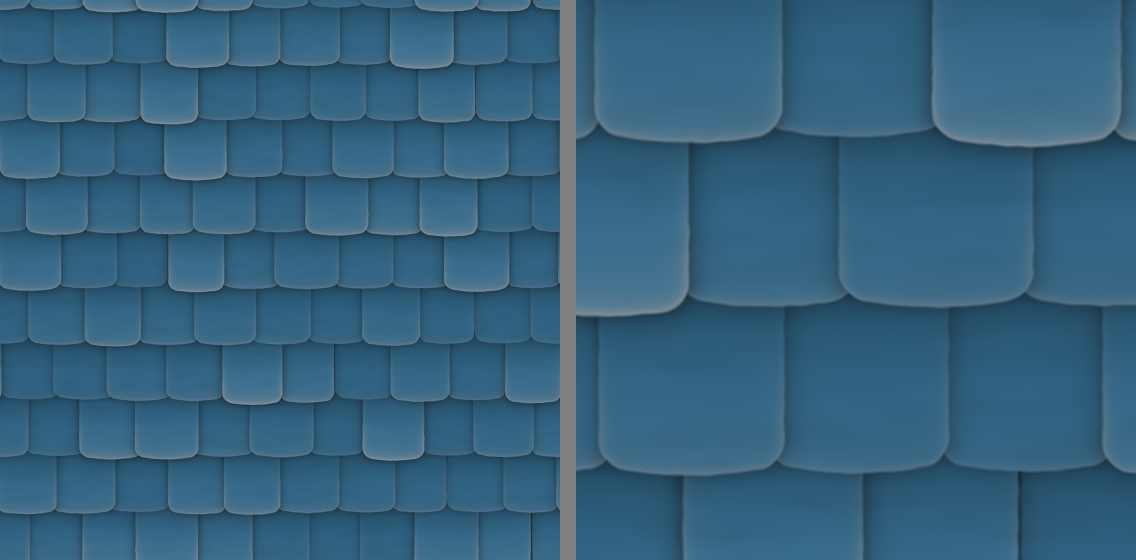
Left, the full canvas; right, a detail of the centre.
Write a three.js fragment shader that draws this pattern.

```glsl
varying vec2 vUv;

vec2 hash2(vec2 p) {
  p = vec2(dot(p, vec2(127.1, 311.7)), dot(p, vec2(269.5, 183.3)));
  return fract(sin(p) * 43758.55);
}

float gradientNoise(vec2 p) {
  vec2 i = floor(p), f = fract(p);
  vec2 u = f * f * f * (f * (f * 6.0 - 15.0) + 10.0);
  float a = dot(hash2(i) * 2.0 - 1.0, f);
  float b = dot(hash2(i + vec2(1, 0)) * 2.0 - 1.0, f - vec2(1, 0));
  float c = dot(hash2(i + vec2(0, 1)) * 2.0 - 1.0, f - vec2(0, 1));
  float d = dot(hash2(i + vec2(1, 1)) * 2.0 - 1.0, f - vec2(1, 1));
  return mix(mix(a, b, u.x), mix(c, d, u.x), u.y);
}

// How far a shingle stands out from the roof, 0 to 1
float tileLift(vec2 id) {
  return pow(hash2(mod(id, 10.0) + 3.7).x, 1.4);
}

// Distance to a shingle with a bowed, rounded lower end and open top
float shingleDistance(vec2 p, float halfWidth) {
  p.y -= 0.22 * p.x * p.x;
  vec2 q = vec2(abs(p.x) - halfWidth, -p.y) + 0.14;
  return length(max(q, 0.0)) + min(max(q.x, q.y), 0.0) - 0.14;
}

vec3 paintShingle(vec3 under, vec2 p, vec2 id, float stagger) {
  float lift = tileLift(id);
  vec2 rnd = hash2(mod(id, 10.0) + 17.3);
  vec2 center = id + vec2(stagger + (rnd.x - 0.4) * 0.07, -0.13 - 0.1 * lift);
  vec2 local = p - center;
  float d = shingleDistance(local, mix(0.49, 0.585, rnd.y));
  d += 0.012 * gradientNoise(p * 9.0);

  // Contact shadow on whatever lies beneath
  under *= 1.0 - mix(0.2, 0.36, lift) * exp(-max(d, 0.0) * 16.0);

  // Blue face, shaded towards the row above
  float y = clamp(local.y, 0.0, 1.2);
  vec3 face = vec3(0.19, 0.402, 0.535) * mix(0.93, 1.03, lift);
  face *= 1.0 - 0.13 * smoothstep(0.45, 1.05, y);
  face *= 1.0 + 0.05 * gradientNoise(p * vec2(2.0, 7.0));

  // Pale wear: lower face, soft rim and fine edge line
  float inside = min(d, 0.0);
  float fade = 1.0 - 0.75 * smoothstep(0.1, 0.95, y);
  float wear = mix(0.04, 0.3, lift) * exp(-y * 2.6);
  wear += mix(0.04, 0.22, lift) * exp(inside * 13.0) * fade;
  wear += mix(0.14, 0.42, lift) * exp(inside * 45.0) * fade;
  face = mix(face, vec3(0.65, 0.63, 0.62), min(wear, 0.85));

  return mix(under, face, smoothstep(0.014, -0.014, d));
}

void main() {
  vec2 p = vUv * 10.0;
  float baseRow = floor(p.y + 0.23);
  vec3 color = vec3(0.13, 0.28, 0.37);

  // Upper rows overlap lower ones; raised shingles overlap neighbours
  for (int k = -1; k <= 1; k++) {
    float row = baseRow + float(k);
    float stagger = 0.5 * mod(row, 2.0);
    vec2 low = vec2(floor(p.x - stagger), row);
    vec2 high = low + vec2(1.0, 0.0);
    if (tileLift(low) > tileLift(high)) {
      vec2 swapped = low;
      low = high;
      high = swapped;
    }
    color = paintShingle(color, p, low, stagger);
    color = paintShingle(color, p, high, stagger);
  }
  gl_FragColor = vec4(color, 1.0);
}
```
